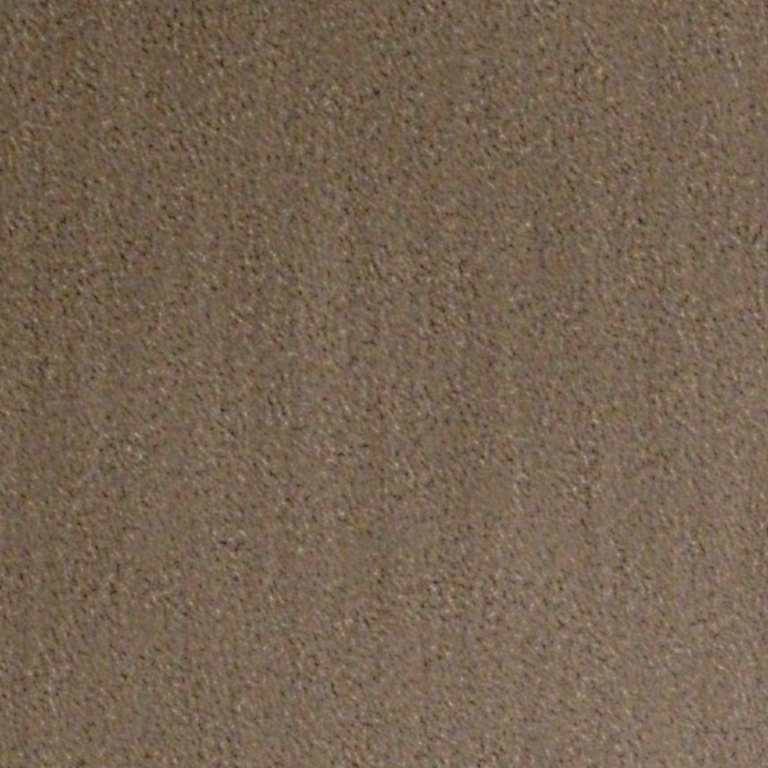
Write a Shadertoy shader that draws this texture.

```glsl
// Grainy brown surface with slanted flecks, faint vertical streaks and colour mottling.

vec2 randomGradient(ivec2 cell) {
    uint h = uint(cell.x) * 1597334677u ^ uint(cell.y) * 3812015801u;
    h = (h ^ (h >> 15)) * 2246822519u;
    h = (h ^ (h >> 13)) * 3266489917u;
    h ^= h >> 16;
    float angle = float(h & 65535u) / 65536.0 * 6.28319;
    return vec2(cos(angle), sin(angle));
}

// Gradient noise, roughly -1 to 1
float noise(vec2 p) {
    ivec2 cell = ivec2(floor(p));
    vec2 f = fract(p);
    vec2 u = f * f * f * (f * (f * 6.0 - 15.0) + 10.0);
    float a = dot(randomGradient(cell), f);
    float b = dot(randomGradient(cell + ivec2(1, 0)), f - vec2(1, 0));
    float c = dot(randomGradient(cell + ivec2(0, 1)), f - vec2(0, 1));
    float d = dot(randomGradient(cell + ivec2(1, 1)), f - vec2(1, 1));
    return 1.4 * mix(mix(a, b, u.x), mix(c, d, u.x), u.y);
}

// Noise stretched along a direction; frequency is (along, across)
float flecks(vec2 p, float angle, vec2 frequency) {
    vec2 along = vec2(cos(angle), sin(angle));
    vec2 across = vec2(-along.y, along.x);
    return noise(vec2(dot(p, along), dot(p, across)) * frequency);
}

void mainImage(out vec4 fragColor, in vec2 fragCoord) {
    vec2 p = fragCoord / iResolution.y;
    vec2 uv = fragCoord / iResolution.xy;

    // Broad light from the dark upper left to the pale lower right
    float light = clamp(0.5 + 0.48 * (uv.x - 0.5) - 0.5 * (uv.y - 0.5), 0.0, 1.0);
    light += 0.09 * noise(p * 3.0 + 7.3);
    vec3 color = mix(vec3(0.405, 0.338, 0.258), vec3(0.525, 0.452, 0.388), light);

    // Faint vertical streaks
    float streaks = 0.022 * noise(p * vec2(28.0, 1.6) + 31.7)
                  + 0.022 * noise(p * vec2(75.0, 5.0) + 63.1);

    // Slanted grain in two directions, with a finer speckle
    vec2 q = p + 0.003 * vec2(noise(p * 24.0 + 11.5), noise(p * 24.0 + 47.2));
    float steep = flecks(q + 3.1, -1.15, vec2(75.0, 145.0));
    float shallow = flecks(q + 5.7, -0.65, vec2(85.0, 160.0));
    float speckle = noise(p * 215.0 + 19.4);
    float grain = 0.6 * steep + 0.5 * shallow + 0.4 * speckle;

    // Dark pits and pale glints gather in uneven patches
    float patchiness = 1.0 + 0.4 * noise(p * 17.0 + 83.6);
    float pits = smoothstep(0.3, 0.85, -grain);
    float glints = smoothstep(0.35, 0.9, grain);
    color += streaks + patchiness * (0.115 * grain - 0.06 * pits + 0.06 * glints);

    // Olive to mauve and rust to blue-grey mottling
    float mauve = noise(p * vec2(48.0, 40.0) + 27.9) + 0.6 * noise(p * 105.0 + 91.3);
    float rust = noise(p * vec2(42.0, 36.0) + 55.8) + 0.5 * noise(p * 95.0 + 14.6);
    color += mauve * vec3(0.012, -0.012, 0.030) + rust * vec3(0.022, -0.004, -0.020);

    fragColor = vec4(clamp(color, 0.0, 1.0), 1.0);
}
```
